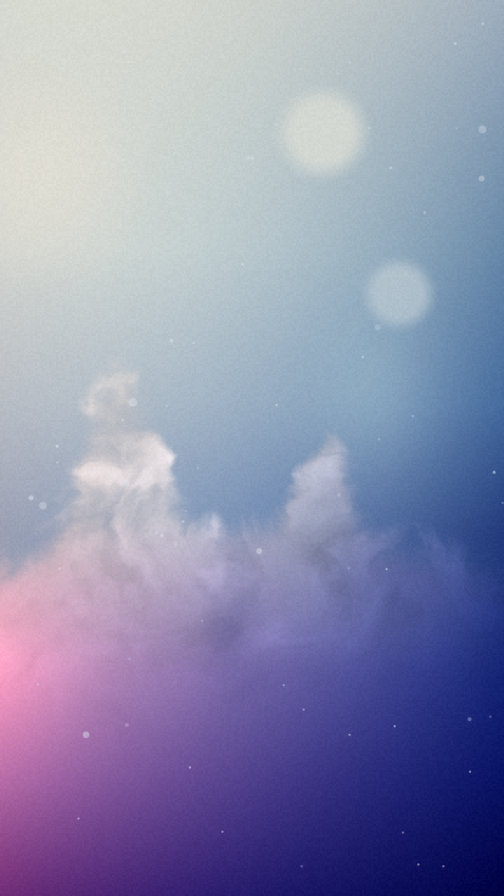
Write a Shadertoy shader that draws this background.

```glsl
// Dreamy dusk sky: pale haze and soft orbs above towering clouds that sink into pink and deep blue.

float hash(vec2 p) {
    vec3 q = fract(vec3(p.xyx) * 0.1031);
    q += dot(q, q.yzx + 33.33);
    return fract((q.x + q.y) * q.z);
}

float noise(vec2 p) {
    vec2 i = floor(p), f = fract(p);
    f = f * f * (3.0 - 2.0 * f);
    return mix(mix(hash(i), hash(i + vec2(1, 0)), f.x),
               mix(hash(i + vec2(0, 1)), hash(i + vec2(1, 1)), f.x), f.y);
}

float fbm(vec2 p) {
    float sum = 0.0, amp = 0.5;
    for (int i = 0; i < 6; i++) {
        sum += amp * noise(p);
        p = mat2(1.6, 1.2, -1.2, 1.6) * p + 7.3;
        amp *= 0.5;
    }
    return sum;
}

float bell(vec2 offset, vec2 size) {
    vec2 q = offset / size;
    return exp(-dot(q, q));
}

float ramp(float a, float b, float x) {
    return clamp((x - a) / (b - a), 0.0, 1.0);
}

// Smooth horizontal blend through left, middle and right colours
vec3 across(float x, vec3 left, vec3 middle, vec3 right) {
    return left * (1.0 - x) * (1.0 - 2.0 * x) + middle * 4.0 * x * (1.0 - x) + right * x * (2.0 * x - 1.0);
}

vec3 skyColor(float x, float y) {
    vec3 low   = across(x, vec3(0.60, 0.62, 0.70), vec3(0.44, 0.54, 0.70), vec3(0.13, 0.22, 0.48));
    vec3 mid   = across(x, vec3(0.72, 0.74, 0.77), vec3(0.60, 0.68, 0.76), vec3(0.27, 0.42, 0.62));
    vec3 upper = across(x, vec3(0.82, 0.83, 0.81), vec3(0.72, 0.78, 0.80), vec3(0.40, 0.53, 0.66));
    vec3 top   = across(x, vec3(0.84, 0.85, 0.82), vec3(0.80, 0.82, 0.80), vec3(0.62, 0.68, 0.74));
    vec3 col = mix(low, mid, ramp(0.40, 0.55, y));
    col = mix(col, upper, ramp(0.55, 0.72, y));
    return mix(col, top, ramp(0.72, 1.0, y));
}

vec3 cloudColor(float x, float y) {
    vec3 floorTone = across(x, vec3(0.44, 0.17, 0.46), vec3(0.14, 0.10, 0.42), vec3(0.0, 0.0, 0.26));
    vec3 low   = across(x, vec3(0.70, 0.42, 0.65), vec3(0.31, 0.25, 0.55), vec3(0.03, 0.07, 0.39));
    vec3 mid   = across(x, vec3(0.87, 0.60, 0.73), vec3(0.46, 0.41, 0.66), vec3(0.08, 0.14, 0.46));
    vec3 crest = across(x, vec3(0.83, 0.76, 0.76), vec3(0.72, 0.73, 0.80), vec3(0.22, 0.30, 0.56));
    vec3 col = mix(floorTone, low, ramp(0.0, 0.13, y));
    col = mix(col, mid, ramp(0.13, 0.25, y));
    col = mix(col, crest, ramp(0.25, 0.42, y));
    return mix(col, vec3(0.86, 0.83, 0.81), 0.75 * ramp(0.42, 0.58, y));
}

// Height of the cloud bank: a broad mound, a tall left tower and a small right peak
float cloudTop(float x) {
    float mound = 0.375 + 0.075 * bell(vec2(x - 0.35, 0), vec2(0.13, 1));
    float tower = 0.16 * bell(vec2(x - 0.13, 0), vec2(0.055, 1)) + 0.06 * bell(vec2(x - 0.14, 0), vec2(0.10, 1));
    float peak = 0.085 * bell(vec2(x - 0.365, 0), vec2(0.033, 1));
    return mound + tower + peak;
}

float disc(vec2 offset, float radius, float blur) {
    return 1.0 - smoothstep(radius - blur, radius + blur, length(offset));
}

// Scattered dust: mostly pin-pricks, a few larger dots
float dust(vec2 p, float aspect) {
    float sum = 0.0;
    for (float i = 1.0; i < 75.0; i++) {
        vec2 spot = vec2(hash(vec2(i, 3.7)) * aspect, hash(vec2(i, 9.1)));
        float radius = mix(0.0012, 0.0048, pow(hash(vec2(i, 5.3)), 7.0));
        sum += disc(p - spot, radius, 0.0009) * mix(0.25, 0.6, hash(vec2(i, 1.9)));
    }
    return min(sum, 0.7);
}

void mainImage(out vec4 fragColor, in vec2 fragCoord) {
    vec2 uv = fragCoord / iResolution.xy;
    float aspect = iResolution.x / iResolution.y;
    vec2 p = vec2(uv.x * 0.5625, uv.y);

    // Sky with its broad glow and blurred orbs
    vec3 col = skyColor(uv.x, uv.y);
    col = mix(col, vec3(0.88, 0.87, 0.83), 0.85 * disc(p - vec2(0.04, 0.81), 0.08, 0.075));
    col = mix(col, vec3(0.85, 0.86, 0.83), 0.85 * disc(p - vec2(0.36, 0.852), 0.044, 0.016));
    col = mix(col, vec3(0.78, 0.82, 0.84), 0.65 * disc(p - vec2(0.445, 0.672), 0.035, 0.012));
    col = mix(col, vec3(0.62, 0.74, 0.80), 0.45 * bell(p - vec2(0.41, 0.57), vec2(0.07, 0.09)));

    // Ragged cloud edge and thin inner wisps
    vec2 warp = vec2(fbm(p * 9.0), fbm(p * 9.0 + 31.0)) - 0.5;
    float billow = fbm(p * 13.0 + warp * 2.5 + 4.0) - 0.5;
    float depth = cloudTop(p.x + warp.x * 0.05) - p.y + billow * 0.15 + warp.y * 0.05;
    float cover = smoothstep(-0.012, 0.055, depth);
    float thin = smoothstep(0.36, 0.46, p.y) * (1.0 - smoothstep(0.2, 0.28, p.x));
    cover *= 1.0 - thin * clamp(0.2 - billow * 2.2, 0.0, 0.7);

    // Cloud body, textured near the crest, with shadowed hollows
    vec3 cloud = cloudColor(uv.x, uv.y);
    cloud *= 1.0 + billow * 0.5 * smoothstep(0.14, 0.42, p.y);
    float hollow = 0.30 * bell(p - vec2(0.45, 0.36), vec2(0.06, 0.06))
                 + 0.18 * bell(p - vec2(0.265, 0.32), vec2(0.035, 0.11));
    cloud = mix(cloud, vec3(0.25, 0.27, 0.53), hollow * (1.0 - billow * 2.0));
    cloud += vec3(0.10, 0.02, 0.03) * bell(p - vec2(0.0, 0.25), vec2(0.08, 0.10));
    col = mix(col, cloud, cover);

    // Dust and fine grain
    col = mix(col, vec3(0.86, 0.88, 0.92), dust(vec2(uv.x * aspect, uv.y), aspect));
    col += (hash(floor(p * 512.0)) - 0.5) * 0.025;
    fragColor = vec4(clamp(col, 0.0, 1.0), 1.0);
}
```
